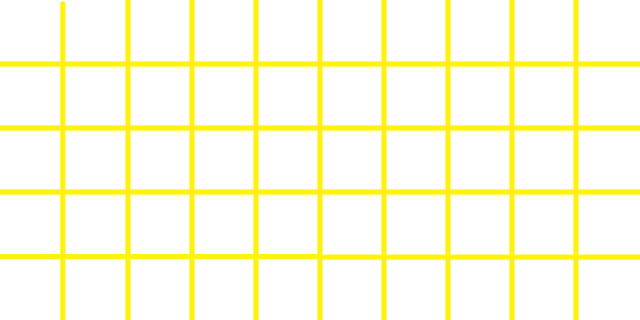
Write a WebGL 2 fragment shader that draws this pattern.

```glsl
#version 300 es
precision highp float;
// Yellow square grid on white, ten cells by five, with slight hand-placed drift.

uniform vec2 u_resolution;
out vec4 fragColor;

const vec3 PAPER = vec3(1.0);
const vec3 YELLOW = vec3(0.99, 0.95, 0.04);

// Lengths are in cells, measured from the lower left.
const vec2 CELLS = vec2(10.0, 5.0);
const float HALF_WIDTH = 0.0405;
const float FIRST_COLUMN_SHIFT = -0.018;
const float FIRST_COLUMN_TOP = 4.98;
const float LOW_ROW_SHIFT = -0.009;
const float LOW_ROW_STEP = -0.008;     // extra drop right of the step
const float LOW_ROW_STEP_X = 5.0;

// Distance to an upright stroke that runs up from the canvas edge to a round cap.
float strokeDistance(vec2 p, float x, float top) {
    float capCentre = top - HALF_WIDTH;
    return length(vec2(p.x - x, max(p.y - capCentre, 0.0))) - HALF_WIDTH;
}

float columnDistance(vec2 p) {
    float index = clamp(round(p.x), 1.0, CELLS.x - 1.0);
    bool isFirst = index < 1.5;
    float x = index + (isFirst ? FIRST_COLUMN_SHIFT : 0.0);
    float top = isFirst ? FIRST_COLUMN_TOP : CELLS.y + 1.0;
    return strokeDistance(p, x, top);
}

float rowDistance(vec2 p) {
    float index = clamp(round(p.y), 1.0, CELLS.y - 1.0);
    float shift = LOW_ROW_SHIFT + LOW_ROW_STEP * step(LOW_ROW_STEP_X, p.x);
    float y = index + (index < 1.5 ? shift : 0.0);
    return abs(p.y - y) - HALF_WIDTH;
}

void main() {
    vec2 p = gl_FragCoord.xy / u_resolution * CELLS;
    float pixel = CELLS.y / u_resolution.y;

    // Join both directions, then smooth the edge over about one pixel.
    float d = min(columnDistance(p), rowDistance(p));
    float ink = clamp(0.5 - d / pixel, 0.0, 1.0);
    fragColor = vec4(mix(PAPER, YELLOW, ink), 1.0);
}
```
